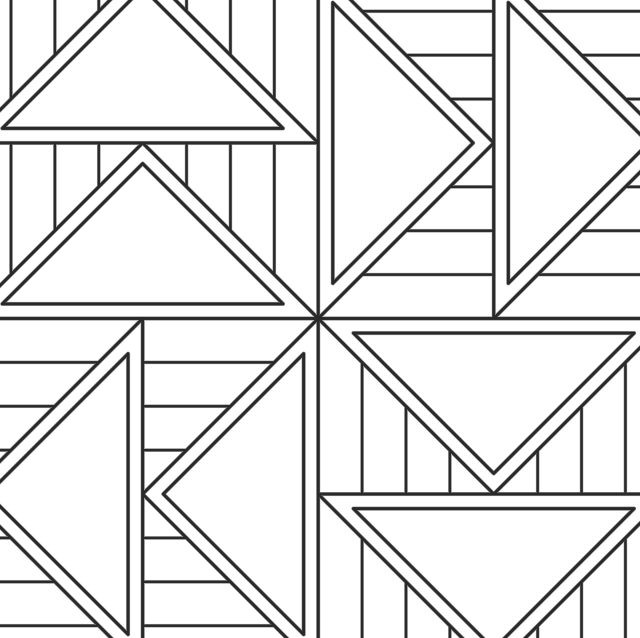
A Shadertoy shader for this pattern:

```glsl
// Line-drawn quilt pinwheel: four blocks of two nested triangles over stripes, turned about a centre.

float segmentDistance(vec2 p, vec2 a, vec2 b) {
    vec2 ap = p - a, ab = b - a;
    return length(ap - ab * clamp(dot(ap, ab) / dot(ab, ab), 0.0, 1.0));
}

// Turn every quadrant onto the first one, where triangles point right
vec2 foldPinwheel(vec2 p) {
    if (p.x >= 0.0) return p.y >= 0.0 ? p : vec2(-p.y, p.x);
    return p.y >= 0.0 ? vec2(p.y, -p.x) : -p;
}

// Signed distance to the ink of one 2 x 2 block
float blockInk(vec2 p) {
    vec2 q = vec2(fract(p.x), abs(p.y - 1.0));

    // Outer triangle and block borders
    float outline = min(min(q.x, 1.0 - q.x), 1.0 - q.y);
    outline = min(outline, segmentDistance(q, vec2(0.0, 1.0), vec2(1.0, 0.0)));

    // Inner triangle, inset evenly from all three sides
    float inset = 0.083;
    vec2 corner = vec2(inset, 1.0 - inset * 2.4142);
    vec2 apex = vec2(1.0 - inset * 1.4142, 0.0);
    outline = min(outline, segmentDistance(q, vec2(inset, 0.0), corner));
    outline = min(outline, segmentDistance(q, corner, apex));

    // Thinner stripes, only outside the triangle
    float stripe = abs(fract(p.y * 4.0 + 0.5) - 0.5) / 4.0 - 0.0085;
    stripe = max(stripe, 1.0 - q.x - q.y);

    return min(outline - 0.01, stripe);
}

void mainImage(out vec4 fragColor, in vec2 fragCoord) {
    // One unit is the height of a triangle; the pinwheel repeats every four
    float unit = 0.2743 * iResolution.x;
    vec2 p = (fragCoord - vec2(0.4972, 0.5008) * iResolution.xy) / unit;
    p = mod(p + 2.0, 4.0) - 2.0;

    float soft = 0.9 / unit;
    float ink = 1.0 - smoothstep(-soft, soft, blockInk(foldPinwheel(p)));
    fragColor = vec4(mix(vec3(1.0), vec3(0.16), ink), 1.0);
}
```
